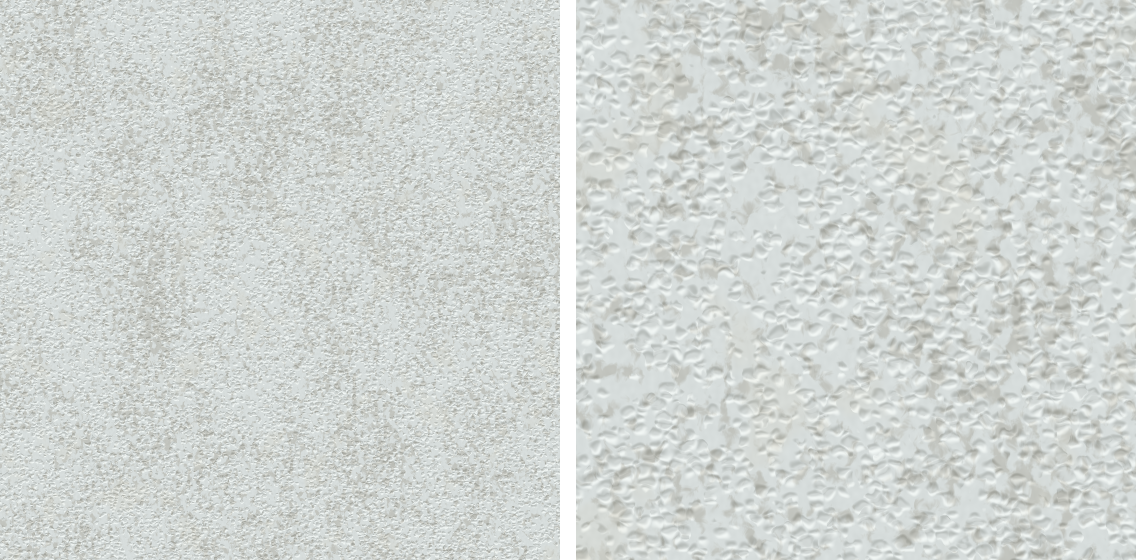
Left: the whole. Right: its middle third, enlarged.
Reproduce this texture procedurally as a Shadertoy shader.

```glsl
vec2 hash2(vec2 p) {
    vec3 q = fract(p.xyx * vec3(0.1031, 0.1030, 0.0973));
    q += dot(q, q.yzx + 33.33);
    return fract((q.xx + q.yz) * q.zy);
}

float gradientNoise(vec2 p) {
    vec2 i = floor(p), f = fract(p);
    vec2 u = f * f * f * (f * (f * 6.0 - 15.0) + 10.0);
    vec2 o = vec2(0.0, 1.0);
    float a = dot(hash2(i) * 2.0 - 1.0, f);
    float b = dot(hash2(i + o.yx) * 2.0 - 1.0, f - o.yx);
    float c = dot(hash2(i + o.xy) * 2.0 - 1.0, f - o.xy);
    float d = dot(hash2(i + o.yy) * 2.0 - 1.0, f - o.yy);
    return mix(mix(a, b, u.x), mix(c, d, u.x), u.y);
}

float fbm(vec2 p) {
    float sum = 0.0, amplitude = 0.8;
    for (int i = 0; i < 4; i++) {
        sum += amplitude * gradientNoise(p);
        p = mat2(1.6, 1.2, -1.2, 1.6) * p + 17.3;
        amplitude *= 0.5;
    }
    return sum;
}

// Depth of small, wide pits scattered on a jittered grid
float pitDepth(vec2 p, float density) {
    p *= vec2(128.0, 198.0);
    vec2 cell = floor(p);
    float depth = 0.0;
    for (int y = -1; y <= 1; y++) {
        for (int x = -1; x <= 1; x++) {
            vec2 id = cell + vec2(x, y);
            vec2 center = id + 0.05 + 0.9 * hash2(id + 40.0);
            vec2 rnd = hash2(id + 170.0);
            float presence = smoothstep(rnd.x, rnd.x + 0.15, density);
            float radius = mix(0.32, 0.66, rnd.y) * presence;
            float dist = length(p - center);
            depth = max(depth, presence * (1.0 - smoothstep(radius - 0.28, radius + 0.12, dist)));
        }
    }
    return depth;
}

void mainImage(out vec4 fragColor, in vec2 fragCoord) {
    vec2 p = fragCoord / iResolution.y;
    vec2 warped = p + 0.004 * vec2(gradientNoise(p * 130.0), gradientNoise(p * 130.0 + 50.0));

    // Broad tone, and smooth islands left free of pits
    float cloud = fbm(p * vec2(5.5, 4.5) + 8.0);
    float density = 0.68 + 1.3 * fbm(p * vec2(38.0, 30.0) + 3.0) + 0.2 * cloud;

    // Pale plaster with ragged grey wear and faint warm stains
    float wear = fbm(warped * vec2(105.0, 82.0) + 21.0) + 0.36 * cloud
        + 0.25 * gradientNoise(p * vec2(24.0, 17.0));
    vec3 color = mix(vec3(0.842, 0.866, 0.862), vec3(0.758, 0.767, 0.744), smoothstep(-0.06, 0.3, wear));
    float stain = smoothstep(0.16, 0.34, fbm(p * vec2(17.0, 13.0) + 61.0));
    color = mix(color, vec3(0.832, 0.837, 0.803), 0.4 * stain);

    // Relief lit from above: shaded upper rims, bright lower rims
    vec2 towardLight = vec2(-0.0004, 0.0011);
    float above = pitDepth(warped + towardLight, density);
    float below = pitDepth(warped - towardLight, density);
    float relief = above - below;
    color -= 0.012 * (above + below) * vec3(0.9, 1.0, 1.1);
    color += vec3(0.108, 0.105, 0.102) * max(relief, 0.0);
    color += vec3(0.106, 0.107, 0.112) * min(relief, 0.0);

    // Fine grain
    color += 0.025 * gradientNoise(p * vec2(260.0, 200.0));
    fragColor = vec4(clamp(color, 0.0, 1.0), 1.0);
}
```
